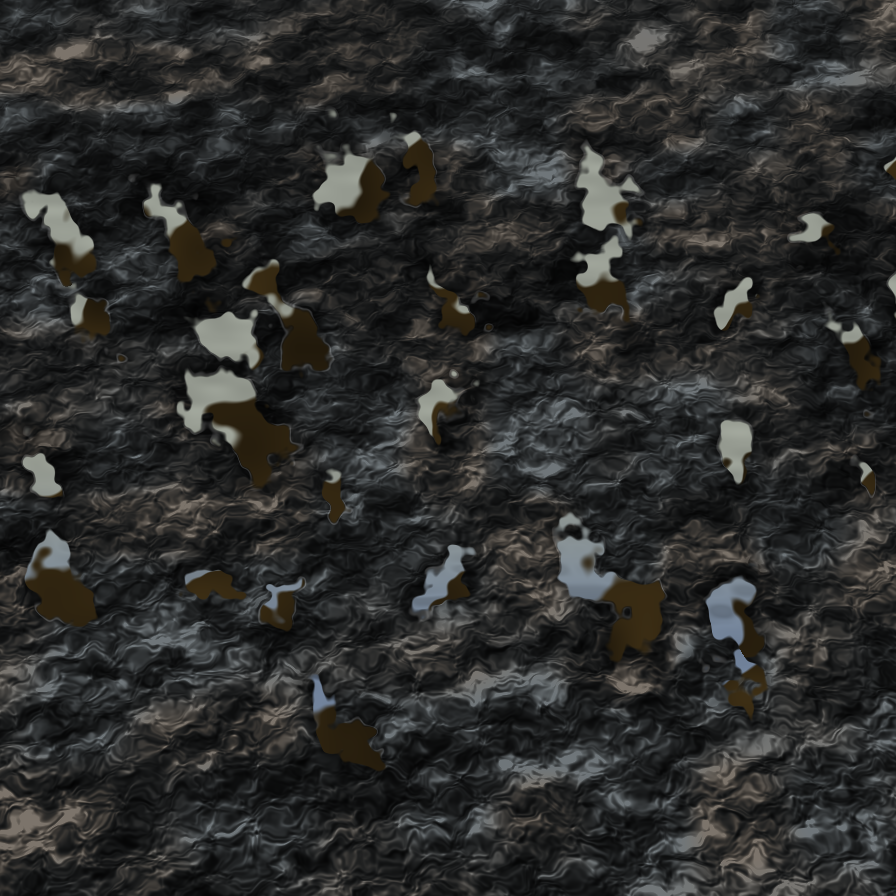
A three.js fragment shader for this texture:

```glsl
// Churned dark mud with elongated puddles running diagonally downhill.
// Mud is relief-lit layered noise, finer with distance; puddles are warped
// ellipses scattered on a jittered grid, part pale sky and part brown water.
varying vec2 vUv;

const vec3 MUD_COLD = vec3(0.95, 1.01, 1.04);
const vec3 MUD_WARM = vec3(1.06, 0.99, 0.91);
const vec3 BROWN_WATER = vec3(0.19, 0.145, 0.065);
const vec3 SKY_FAR = vec3(0.60, 0.62, 0.58);
const vec3 SKY_NEAR = vec3(0.46, 0.53, 0.63);
const vec2 LIGHT_STEP = vec2(-0.25, 0.60);
const float PUDDLE_GRID = 7.0;

float hash(vec2 p) {
  vec3 q = fract(vec3(p.xyx) * 0.1031);
  q += dot(q, q.yzx + 33.33);
  return fract((q.x + q.y) * q.z);
}

float noise(vec2 p) {
  vec2 i = floor(p), f = fract(p);
  f = f * f * (3.0 - 2.0 * f);
  return mix(mix(hash(i), hash(i + vec2(1.0, 0.0)), f.x),
             mix(hash(i + vec2(0.0, 1.0)), hash(i + vec2(1.0)), f.x), f.y);
}

vec2 noise2(vec2 p) {
  return vec2(noise(p), noise(p + 37.7)) - 0.5;
}

vec2 rotate(vec2 p, float angle) {
  float c = cos(angle), s = sin(angle);
  return vec2(c * p.x - s * p.y, s * p.x + c * p.y);
}

// Slope towards the light, summed from clods down to crumbs.
float reliefLight(vec2 p, float fineness) {
  float sum = 0.0, frequency = 14.0, amplitude = 1.0;
  for (int i = 0; i < 5; i++) {
    vec2 q = rotate(p, float(i) * 0.9) * frequency + float(i) * 19.3;
    vec2 toLight = rotate(LIGHT_STEP, float(i) * 0.9);
    sum += amplitude * (noise(q) - noise(q + toLight));
    frequency *= 1.9;
    amplitude *= fineness;
  }
  return sum;
}

// Nearest puddle: x signed distance, y position along it, z its random seed.
vec3 puddleField(vec2 p) {
  vec2 home = floor(p);
  vec3 nearest = vec3(10.0, 0.0, 0.0);
  for (int j = -1; j <= 1; j++) {
    for (int i = -1; i <= 1; i++) {
      vec2 cell = home + vec2(float(i), float(j));
      float seed = hash(cell + 5.3);
      float size = hash(cell + 71.9);
      vec2 centre = cell + 0.5 + 0.7 * (vec2(hash(cell + 13.1), hash(cell + 47.7)) - 0.5);
      float height = centre.y / PUDDLE_GRID;
      float chance = 0.85 * smoothstep(0.0, 0.4, height) * (1.0 - smoothstep(0.74, 0.86, height));
      if (hash(cell + 101.5) < chance) {
        vec2 radii = vec2(mix(0.10, 0.19, seed), mix(0.17, 0.52, size * size));
        vec2 local = rotate(p - centre, -0.5 - 0.5 * (seed - 0.5)) / radii;
        float d = (length(local) - 1.0) * radii.x;
        if (d < nearest.x) nearest = vec3(d, local.y, seed);
      }
    }
  }
  return nearest;
}

vec3 mudColour(vec2 ground, float y) {
  vec2 crumbled = ground + 0.022 * noise2(ground * 38.0) + 0.008 * noise2(ground * 95.0);
  float light = 1.55 * reliefLight(crumbled, mix(1.04, 0.86, y));
  float patches = noise(ground * 4.5 + 8.0) - 0.5;
  float clods = noise(crumbled * 24.0 + 3.0) - 0.5;
  float tone = light + 1.3 * patches + 1.5 * clods;
  float value = min(0.135 * exp(0.68 * tone), 0.46);
  float warmth = smoothstep(0.3, 0.7, noise(ground * 9.0 + 61.0)) * smoothstep(0.05, 0.25, value);
  return value * mix(MUD_COLD, MUD_WARM, warmth);
}

vec3 waterColour(vec2 p, vec3 puddle, float y) {
  float ripple = noise(vec2(p.x * 30.0 + p.y * 12.0, p.y * 85.0));
  float wobble = noise(p * 26.0) - 0.5;
  float bias = mix(-0.75, 0.85, fract(puddle.z * 7.13));
  float skyMask = smoothstep(-0.12, 0.12, puddle.y + bias + 1.1 * wobble);
  vec3 sky = mix(SKY_NEAR, SKY_FAR, smoothstep(0.25, 0.5, y));
  sky *= 1.0 - 0.5 * (1.0 - smoothstep(0.1, 0.5, y)) * smoothstep(0.45, 0.8, ripple);
  vec3 murk = BROWN_WATER * (0.65 + 0.6 * noise(p * 18.0 + 9.0));
  return mix(murk, sky * (0.92 + 0.14 * ripple), skyMask);
}

void main() {
  // Stretch the ground so that grains shrink towards the far top.
  float depth = 1.0 + 0.4 * vUv.y;
  vec2 ground = vec2((vUv.x - 0.5) * depth, vUv.y * depth * 1.15) + 3.0;

  // Ragged puddle outlines.
  vec2 warped = vUv * PUDDLE_GRID + 0.34 * noise2(vUv * 22.0) + 0.20 * noise2(vUv * 60.0);
  vec3 puddle = puddleField(warped);
  puddle.x += 0.07 * (noise(vUv * 110.0) - 0.5);

  // Wet dark banks, a thin glinting rim, then the water itself.
  vec3 colour = mudColour(ground, vUv.y);
  colour *= mix(0.62, 1.0, smoothstep(0.0, 0.16, puddle.x));
  float rim = 1.0 - smoothstep(0.0, 0.02, abs(puddle.x - 0.01));
  colour += 0.16 * rim * smoothstep(0.5, 0.75, noise(vUv * 35.0 + 4.0));
  float water = 1.0 - smoothstep(-0.02, 0.012, puddle.x);
  colour = mix(colour, waterColour(vUv, puddle, vUv.y), water);

  gl_FragColor = vec4(colour, 1.0);
}
```
